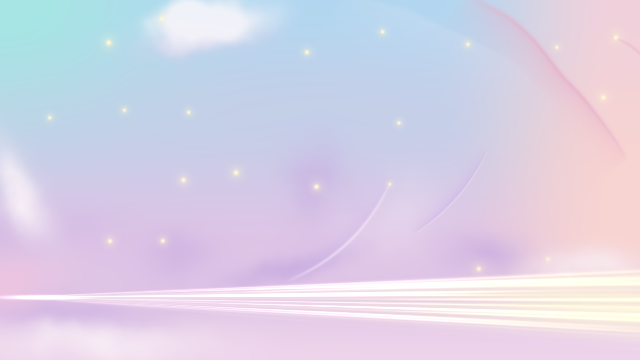
A Shadertoy shader for this background:

```glsl
// A pastel dream sky: a teal-blue to lilac gradient with a peach right side,
// soft noise clouds, curved feather strokes, scattered sparkles, and a fan of
// light streaks, drawn as noise over the slope of the ray from one apex.
#define BEAM_APEX vec2(0.035, 0.174)
#define BEAM_TOP 0.044
#define BEAM_BOTTOM -0.085
#define STREAK_FREQ 150.0
#define SPARKLE_CELL 0.2
#define SPARKLE_CHANCE 0.55
#define SPARKLE_SIZE 0.006
#define WARP_AMOUNT 0.07

float hash(vec2 p) {
    return fract(sin(dot(p, vec2(127.1, 311.7))) * 43758.5);
}

vec2 gradientAt(vec2 cell) {
    float a = 6.2832 * hash(cell);
    return vec2(cos(a), sin(a));
}

// Gradient noise, about -0.7 to 0.7
float noise(vec2 p) {
    vec2 i = floor(p), f = p - i;
    vec2 u = f * f * f * (f * (f * 6.0 - 15.0) + 10.0);
    vec2 e = vec2(0, 1);
    return mix(mix(dot(gradientAt(i), f), dot(gradientAt(i + e.yx), f - e.yx), u.x),
               mix(dot(gradientAt(i + e), f - e), dot(gradientAt(i + 1.0), f - 1.0), u.x), u.y);
}

float fbm(vec2 p) {
    float sum = 0.0, amp = 0.6;
    for (int i = 0; i < 4; i++) {
        sum += amp * noise(p);
        p = mat2(1.6, 1.2, -1.2, 1.6) * p + 7.3;
        amp *= 0.5;
    }
    return sum;
}

// Soft ellipse, turned counterclockwise by angle
float blob(vec2 p, vec2 center, vec2 radius, float angle) {
    float c = cos(angle), s = sin(angle);
    vec2 q = mat2(c, -s, s, c) * (p - center) / radius;
    return exp(-dot(q, q));
}

// Tapered curve from a to b: x is a crisp rim, y a feather on its inner side
vec2 feather(vec2 p, vec2 a, vec2 b, float bend, float width) {
    vec2 dir = normalize(b - a), q = p - a;
    float t = clamp(dot(q, dir) / distance(a, b), 0.0, 1.0);
    float taper = 4.0 * t * (1.0 - t);
    float d = dot(q, vec2(-dir.y, dir.x)) - bend * taper;
    float rim = exp(-pow(d / (0.15 * width), 2.0));
    float inner = smoothstep(0.1 * width, -0.1 * width, d) * exp(min(d, 0.0) / width);
    return vec2(rim, inner) * sqrt(taper);
}

vec3 skyColor(vec2 p) {
    vec3 col = mix(vec3(0.93, 0.83, 0.92), vec3(0.87, 0.77, 0.90), smoothstep(0.0, 0.2, p.y));
    col = mix(col, vec3(0.77, 0.81, 0.91), smoothstep(0.3, 0.7, p.y));
    col = mix(col, vec3(0.70, 0.84, 0.94), smoothstep(0.68, 1.0, p.y));
    col = mix(col, vec3(0.65, 0.90, 0.89), blob(p, vec2(0.0, 1.0), vec2(0.42, 0.3), 0.0));
    vec3 peach = mix(vec3(0.97, 0.83, 0.82), vec3(0.94, 0.82, 0.86), smoothstep(0.5, 1.0, p.y));
    return mix(col, peach, smoothstep(1.2, 1.72, p.x) * smoothstep(0.05, 0.35, p.y));
}

vec3 addClouds(vec3 col, vec2 p) {
    float n = fbm(p * 5.0);
    vec2 w = p + WARP_AMOUNT * vec2(n, fbm(p * 4.0 + 19.0));
    // Lilac shadows
    float lilac = 0.55 * blob(w, vec2(0.87, 0.50), vec2(0.07, 0.09), 0.0)
        + 0.80 * blob(w, vec2(0.81, 0.26), vec2(0.17, 0.035), 0.35)
        + 0.50 * blob(w, vec2(0.50, 0.29), vec2(0.10, 0.06), 0.0)
        + 0.65 * blob(w, vec2(1.36, 0.29), vec2(0.10, 0.045), 0.0)
        + 0.70 * blob(w, vec2(0.18, 0.13), vec2(0.25, 0.045), 0.0)
        + 0.35 * blob(w, vec2(0.10, 0.36), vec2(0.20, 0.07), 0.0);
    col = mix(col, vec3(0.78, 0.67, 0.88), min(lilac, 1.0));
    col = mix(col, vec3(0.95, 0.77, 0.87), 0.7 * blob(w, vec2(0.0, 0.22), vec2(0.16, 0.08), 0.0));
    // White mist
    float mist = 0.80 * blob(w, vec2(0.06, 0.47), vec2(0.05, 0.14), 0.5)
        + 0.70 * blob(w, vec2(1.65, 0.25), vec2(0.14, 0.05), 0.0)
        + 0.60 * blob(w, vec2(0.28, 0.05), vec2(0.30, 0.06), 0.0)
        + 0.30 * blob(w, vec2(1.10, 0.40), vec2(0.14, 0.10), 0.6);
    col = mix(col, vec3(0.98, 0.95, 0.97), min(mist * (1.0 + 0.8 * n), 1.0));
    // Top cloud with a violet underside
    float puff = blob(w, vec2(0.58, 0.94), vec2(0.22, 0.075), 0.12);
    col = mix(col, vec3(0.86, 0.81, 0.92), 0.7 * blob(w, vec2(0.55, 0.89), vec2(0.16, 0.04), 0.1));
    return mix(col, vec3(0.97, 0.96, 0.98), 0.9 * smoothstep(0.2, 0.9, puff + 0.7 * n * puff));
}

vec3 addFeathers(vec3 col, vec2 p) {
    vec2 w = p + 0.02 * vec2(noise(p * 6.0), noise(p * 6.0 + 31.0));
    vec2 low = feather(p, vec2(1.087, 0.50), vec2(0.80, 0.22), 0.040, 0.03);
    vec2 high = feather(p, vec2(1.354, 0.58), vec2(1.15, 0.35), 0.022, 0.015);
    vec2 pink = feather(w, vec2(1.30, 1.02), vec2(1.74, 0.55), 0.045, 0.05);
    vec2 edge = feather(w, vec2(1.69, 0.91), vec2(1.80, 0.82), 0.010, 0.03);
    vec2 pale = feather(w, vec2(0.95, 1.02), vec2(1.55, 0.72), 0.050, 0.10);
    col = mix(col, vec3(0.80, 0.70, 0.90), 0.5 * low.y + 0.65 * high.y);
    col = mix(col, vec3(0.97, 0.92, 0.98), 0.6 * low.x + 0.4 * high.x);
    col = mix(col, vec3(0.85, 0.89, 0.96), 0.3 * pale.y);
    return mix(col, vec3(0.90, 0.68, 0.78), 0.55 * pink.y + 0.3 * pink.x + 0.4 * edge.x);
}

vec3 addBeam(vec3 col, vec2 p, float pixel) {
    vec2 q = p - BEAM_APEX;
    float x = max(q.x, 0.001), slope = q.y / x, blur = 0.004 + pixel / x;
    float fan = smoothstep(BEAM_BOTTOM - blur, BEAM_BOTTOM + 0.055, slope)
        * smoothstep(BEAM_TOP + blur, BEAM_TOP - 0.012, slope) * smoothstep(0.0, 0.25, q.x);
    // Fine streaks fade where they become thinner than a pixel
    float fine = noise(vec2(slope * STREAK_FREQ, x * 0.6)) * smoothstep(0.5, 2.0, x / (STREAK_FREQ * pixel));
    float broad = noise(vec2(slope * STREAK_FREQ * 0.35, x * 0.5 + 9.0));
    vec3 light = mix(vec3(0.99, 0.91, 0.95), vec3(1.0, 0.97, 0.87), smoothstep(0.5, 1.6, q.x));
    col = mix(col, light, fan * clamp(0.68 + 0.8 * fine + 0.5 * broad, 0.0, 1.0));
    col += 0.25 * fan * max(fine + broad, 0.0);
    col = mix(col, vec3(1.0, 0.97, 0.86), 0.6 * blob(p, vec2(1.72, 0.14), vec2(0.28, 0.05), -0.05));
    return col + 0.5 * blob(p, BEAM_APEX + vec2(0.08, 0.0), vec2(0.09, 0.005), 0.0);
}

vec3 addSparkles(vec3 col, vec2 p) {
    vec2 cell = floor(p / SPARKLE_CELL);
    vec2 jitter = 0.25 + 0.5 * vec2(hash(cell + 3.1), hash(cell + 8.7));
    float d = length(p - (cell + jitter) * SPARKLE_CELL);
    float size = SPARKLE_SIZE * (0.6 + 0.6 * hash(cell + 5.3));
    float on = step(hash(cell + 1.9), SPARKLE_CHANCE) * step(0.2, p.y);
    float glow = 0.8 * exp(-d * d / (size * size)) + 0.3 * exp(-d * d / (9.0 * size * size));
    return mix(col, vec3(1.0, 0.97, 0.83), on * min(glow, 1.0));
}

void mainImage(out vec4 fragColor, in vec2 fragCoord) {
    vec2 p = fragCoord / iResolution.y;
    p.x *= 16.0 / 9.0 * iResolution.y / iResolution.x;
    vec3 col = addFeathers(addClouds(skyColor(p), p), p);
    col = addSparkles(addBeam(col, p, 1.0 / iResolution.y), p);
    fragColor = vec4(clamp(col, 0.0, 1.0), 1.0);
}
```
